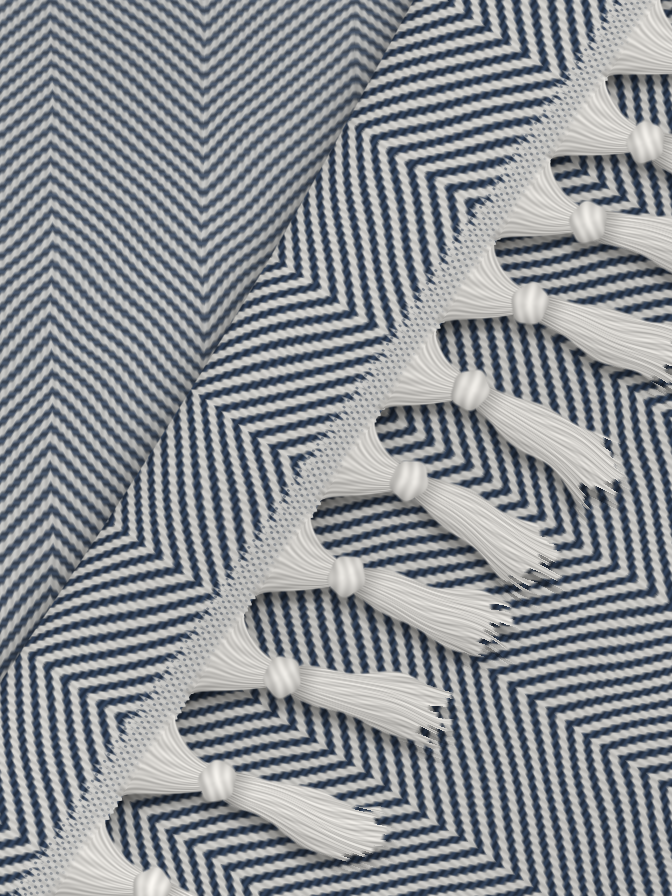
This texture is drawn by a Shadertoy shader. Its source:

```glsl
// Folded herringbone blanket with a stitched hem and a row of knotted cotton tassels.

const vec3 CREAM = vec3(0.81, 0.805, 0.79);
const vec3 NAVY = vec3(0.165, 0.215, 0.29);
const vec3 COTTON = vec3(0.92, 0.91, 0.89);
const vec2 HEM_DIR = vec2(0.559, 0.829);     // along the hem
const vec2 OUT_DIR = vec2(0.829, -0.559);    // across it, toward the tassels
const float HEM_INNER = 0.014;
const float HEM_OUTER = 0.050;
const float ZIGZAG = 0.347;                  // length of one herringbone repeat
const float FLAP_STRIPE = 0.0265;            // stripe pitch along a ridge
const float UNDER_STRIPE = 0.0250;
const float THREAD = 0.0078;                 // pitch of the twill floats
const float TAIL_LENGTH = 0.196;
const float TAU = 6.28319;

float hash(float n) { return fract(sin(n * 12.99) * 4375.85); }

float waves(vec2 p) {
    return (sin(p.x * 17.0 + 2.0 * sin(p.y * 11.0)) + sin(p.y * 23.0 + 2.0 * sin(p.x * 13.0))) * 0.5;
}

// Distance to the nearest ridge of the zigzag
float ridge(float x, float period) { return abs(fract(x / period + 0.5) - 0.5) * period; }

// Striped twill: cream floats run along v, navy floats along u
vec3 twill(float phase, float u, float v, float blur) {
    float warp = sin(TAU * u / THREAD + 0.7 * sin(v * 90.0));
    float weft = sin(TAU * v / THREAD + 0.7 * sin(u * 90.0));
    float edge = abs(fract(phase + 0.05 * warp) - 0.5);
    float dark = smoothstep(0.27 - blur, 0.27 + blur, edge);
    float crease = smoothstep(0.10, 0.0, abs(edge - 0.27));
    vec3 cream = CREAM * (0.97 + 0.06 * warp);
    vec3 navy = NAVY * (1.05 + 0.22 * weft);
    return mix(cream, navy, dark) * (1.0 - 0.06 * crease);
}

// Cover and brightness of one tassel: fanned root, loose tail, knot
vec2 tassel(vec2 p, float i, float soft) {
    float bow = sin(0.393 * i);
    vec2 knot = vec2(0.721 - 0.069 * i + 0.012 * bow, 0.841 - 0.104 * i + 0.039 * bow);
    vec2 q = p - knot;

    // Root gathers from the hem into the knot
    float knotOut = dot(knot, OUT_DIR);
    float f = (dot(p, OUT_DIR) - HEM_OUTER) / (knotOut - HEM_OUTER);
    float g = clamp(f, 0.0, 1.0);
    float halfRoot = mix(0.055, 0.012, pow(g, 0.65));
    float r = (dot(q, HEM_DIR) + 0.020 * (1.0 - g) + 0.006 * sin(g * 3.14)) / halfRoot;
    float root = smoothstep(soft, -soft, (abs(r) - 1.0) * halfRoot)
               * smoothstep(-0.15, 0.0, f) * smoothstep(1.1, 1.0, f);
    r = clamp(r, -1.2, 1.2);
    float rootLight = 0.89 + 0.05 * sin(r * 23.0 + i + 2.0 * sin(g * 5.0 + r * 4.0 + i))
                    + 0.05 * sin(r * 47.0 + g * 4.0) + 0.06 * r - 0.08 * r * r;
    vec2 result = vec2(root, rootLight);

    // Tail flares and ends in uneven strands
    float angle = radians(24.0 + 10.0 * sin(1.25 * i - 2.8));
    vec2 axis = vec2(cos(angle), -sin(angle));
    float l = dot(q, axis);
    float across = dot(q, vec2(-axis.y, axis.x));
    float h = clamp(l / TAIL_LENGTH, 0.0, 1.0);
    float halfTail = mix(0.013, 0.042, pow(h, 0.75));
    float a = (across + 0.004 * h * sin(l * 42.0 + i * 2.1)) / halfTail;
    float side = (abs(a) - 0.93 - 0.10 * sin(h * 13.0 + i)) * halfTail;
    a = clamp(a, -1.1, 1.1);
    float strand = a * 9.0 + 0.7 * sin(h * 9.0 + a * 5.0 + i);
    float tip = TAIL_LENGTH * (0.83 + 0.20 * hash(floor(strand) + i * 17.0) - 0.09 * a * a);
    float tail = smoothstep(soft, -soft, side) * smoothstep(soft * 2.0, -soft * 2.0, l - tip)
               * smoothstep(-0.002, 0.004, l);
    float gap = smoothstep(0.3, 0.0, abs(fract(strand) - 0.5));
    float tailLight = 0.92 + 0.05 * sin(strand * 2.6 + i) + 0.05 * sin(a * 43.0 + h * 8.0 + sin(h * 15.0))
                    + 0.06 * a - 0.09 * a * a - 0.11 * gap * h;
    tailLight *= mix(0.80, 1.0, smoothstep(0.012, 0.045, l));
    result = mix(result, vec2(1.0, tailLight), tail);
    result.x = max(root, tail);

    // Knot wrapped by a few turns of yarn
    vec2 k = vec2(l / 0.0205, across / 0.0235);
    float radius = length(k) + 0.05 * sin(atan(k.y, k.x) * 5.0 + i);
    float ball = smoothstep(soft, -soft, (radius - 1.0) * 0.021);
    float wrap = sin(k.x * 9.0 + k.y * 5.0 + 1.9 * sin(k.y * 2.0 + i));
    float ballLight = 0.99 + 0.05 * wrap + 0.07 * k.y - 0.20 * min(radius * radius, 1.2);
    result.y = mix(result.y, ballLight, ball);
    result.x = max(result.x, ball);
    return result;
}

void mainImage(out vec4 fragColor, in vec2 fragCoord) {
    float px = 1.0 / iResolution.y;
    vec2 p = fragCoord * px;
    vec2 w = p + 0.0022 * vec2(waves(p * 1.7), waves(p.yx * 1.9 + 3.0));
    float s = dot(w, HEM_DIR);
    float t = dot(w, OUT_DIR);
    float blur = 0.08 + px / FLAP_STRIPE;

    // Back layer: upright chevrons, steeper when near, paler with distance
    float steep = 1.22 - 0.45 * w.y;
    float depth = 1.0 - w.y - steep * ridge(w.x - 0.058, 0.338);
    vec3 back = twill(58.0 * depth - 12.0 * depth * depth, w.x, w.y, blur + 0.06 * p.y);
    back = mix(back, vec3(0.60, 0.62, 0.64), 0.10 + 0.14 * p.y);

    // Folded flap and the cloth beneath its hem
    float foldX = 0.606 * (p.y - 0.238) + 0.015 * sin(4.12 * (p.y - 0.238));
    float fold = (p.x - foldX) * 0.855;
    float roll = 0.016 * exp(-max(fold, 0.0) / 0.035);
    vec3 flap = twill((t - roll - ridge(s - 0.240, ZIGZAG)) / FLAP_STRIPE, s, t, blur);
    vec3 under = twill((t - ridge(s - 0.515, ZIGZAG)) / UNDER_STRIPE + 0.3, s, t, blur);
    back *= 1.0 - 0.28 * exp(min(fold, 0.0) / 0.018);
    flap *= 1.0 - 0.10 * exp(-max(fold, 0.0) / 0.010);
    vec3 col = mix(back, flap, smoothstep(-px, px, fold));

    // Shadows below the hem and the tassels
    float shade = 0.0;
    for (int n = -1; n < 10; n++)
        shade = max(shade, tassel(p + vec2(0.003, 0.013), float(n), 0.012).x);
    under *= (1.0 - 0.36 * shade) * (1.0 - 0.30 * exp(-max(t - HEM_OUTER, 0.0) / 0.022));
    col = mix(col, under * 0.97, smoothstep(-px, px, t - HEM_OUTER));

    // Hem: fine plain weave with a toothed inner edge
    float row = sin(TAU * s / 0.0085);
    float weave = row * sin(TAU * t / 0.0105);
    float sparse = smoothstep(HEM_OUTER, HEM_INNER, t);
    vec3 hem = mix(CREAM, NAVY, 0.04 + (0.26 + 0.24 * sparse) * smoothstep(0.1, 0.9, weave));
    float inside = smoothstep(-0.006, 0.006, t - HEM_INNER + 0.007 * row);
    col = mix(col, hem * (0.97 + 0.05 * row), inside * smoothstep(px, -px, t - HEM_OUTER - 0.002 * row));

    // Tassels, from the far end to the near one
    for (int n = -1; n < 10; n++) {
        vec2 tuft = tassel(p, float(n), 0.0012 + 0.5 * px);
        col = mix(col, COTTON * tuft.y, tuft.x);
    }

    col *= 1.0 + 0.025 * waves(p * 0.4);
    fragColor = vec4(clamp(col, 0.0, 1.0), 1.0);
}
```
